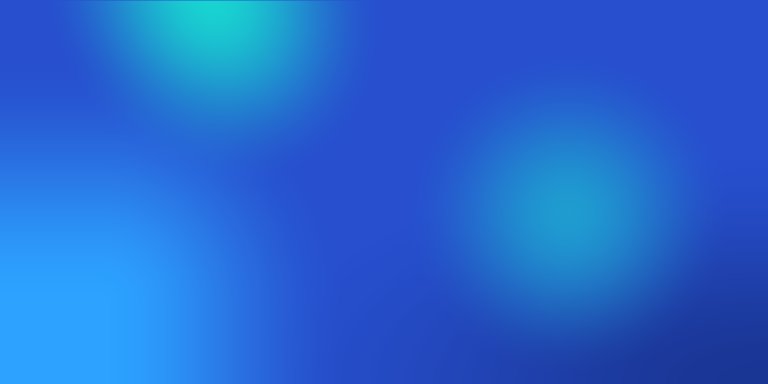
A WebGL 1 fragment shader for this background:

```glsl
precision highp float;
// Soft mesh-gradient background: a royal blue field with a shaded lower right
// corner, a sky blue pool at lower left and two teal glows. Each patch is a
// smooth falloff of a distance, blended over the field in turn.
uniform vec2 u_resolution;

// One at the centre, easing to zero at the given radii.
float glow(vec2 offset, vec2 radii) {
  return 1.0 - smoothstep(0.0, 1.0, length(offset / radii));
}

// One inside a box, easing to zero at a distance of reach outside it.
float boxGlow(vec2 offset, vec2 halfSize, float reach) {
  vec2 outside = max(abs(offset) - halfSize, 0.0);
  return 1.0 - smoothstep(0.0, reach, length(outside));
}

void main() {
  // Canvas height is one unit; x runs from 0 to 2 on a 2:1 canvas.
  vec2 uv = gl_FragCoord.xy / u_resolution;
  vec2 p = uv * vec2(2.0, 1.0);

  // Field and shaded corner
  vec3 royalBlue = vec3(0.152, 0.31, 0.808);
  vec3 color = royalBlue;
  color = mix(color, vec3(0.10, 0.21, 0.58), glow(p - vec2(2.0, 0.0), vec2(1.4, 0.62)));

  // Sky blue pool
  color = mix(color, vec3(0.175, 0.635, 1.0), boxGlow(p, vec2(0.26, 0.21), 0.65));

  // Teal glow at the top, sheared to drift right as it descends
  vec2 top = p - vec2(0.55, 1.01);
  top.x += 0.15 * top.y;
  color = mix(color, vec3(0.095, 0.83, 0.815), glow(top, vec2(0.45, 0.50)));

  // Round teal glow at the right
  color = mix(color, vec3(0.12, 0.61, 0.815), glow(p - vec2(1.48, 0.445), vec2(0.43)));

  // Faint rim along the top edge
  color = mix(color, royalBlue, 0.5 * smoothstep(0.996, 0.999, uv.y));

  gl_FragColor = vec4(color, 1.0);
}
```
